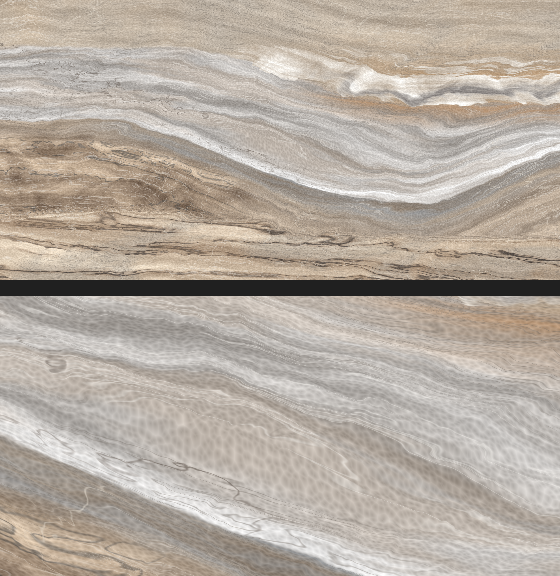
Top: the whole. Bottom: its middle third, enlarged.
Reproduce this texture procedurally as a Shadertoy shader.

```glsl
vec2 hash2(vec2 p) {
    return fract(sin(vec2(dot(p, vec2(127.1, 311.7)), dot(p, vec2(269.5, 183.3)))) * 43758.5);
}

// Cellular noise: nearest distance, and gap to the second nearest
vec2 cells(vec2 p) {
    vec2 id = floor(p), f = fract(p);
    float near = 8.0, next = 8.0;
    for (int j = -1; j <= 1; j++)
    for (int i = -1; i <= 1; i++) {
        vec2 o = vec2(i, j);
        float d = length(o + hash2(id + o) - f);
        next = min(next, max(near, d));
        near = min(near, d);
    }
    return vec2(near, next - near);
}

// Layered, self-warped sines, layered along y
float waves(vec2 p) {
    float sum = 0.0, amp = 0.55;
    for (int i = 0; i < 4; i++) {
        p += 0.6 * sin(p.yx * 1.3 + vec2(1.3, 2.1) * float(i));
        sum += amp * sin(p.y + 1.2 * sin(p.x));
        p = mat2(1.6, 1.2, -1.2, 1.6) * p + 2.7;
        amp *= 0.65;
    }
    return sum;
}

float ridge(float v, float width) {
    return 1.0 - smoothstep(0.0, width, abs(v));
}

void mainImage(out vec4 fragColor, in vec2 fragCoord) {
    vec2 p = fragCoord / iResolution.y;
    float x = p.x;
    float swirl = waves(p * vec2(4.0, 8.0) + 1.0);
    float ripple = waves(p * vec2(14.0, 24.0) + 4.0);
    float y = p.y + 0.012 * swirl + 0.004 * ripple;

    // Boundaries between the beds
    float fold = 0.575 - 0.31 * smoothstep(0.25, 1.5, x) + 0.2 * smoothstep(1.48, 2.1, x);
    float roof = 0.83 - 0.2 * smoothstep(0.6, 1.5, x);
    float ledge = 0.24 - 0.04 * x + 0.03 * sin(x * 3.0 + swirl);
    float over = y - fold, under = -over;

    // Bed coordinate that follows the folding, then flattens out below
    float lobes = 0.022 * sin(x * 7.0 - over * 16.0) * smoothstep(0.03, 0.12, over);
    float s = y > roof ? 0.3 + y - roof : y > fold ? 0.3 * over / (roof - fold) + lobes : over;
    s = mix(y + 0.07 * x, s, smoothstep(-0.02, 0.02, y - ledge));
    float broad = waves(vec2(x * 1.6 + 5.0, s * 26.0));
    float fine = waves(vec2(x * 3.0, s * 66.0 + swirl * 0.8));
    float hair = waves(vec2(x * 5.0 + 2.0, s * 115.0 + swirl));

    // Upper sandy bed
    vec3 top = mix(vec3(0.68, 0.61, 0.53), vec3(0.87, 0.80, 0.71), 0.5 + 0.45 * broad + 0.25 * fine);
    top = mix(top, vec3(0.73, 0.70, 0.66), 0.4 + 0.35 * swirl);
    float rust = smoothstep(0.9, 1.6, x) * smoothstep(0.25, 0.12, y - roof);
    top = mix(top, vec3(0.72, 0.59, 0.45), rust * (0.4 + 0.35 * fine));

    // Grey flowing bed with a bright lower lip
    vec3 flow = mix(vec3(0.61, 0.59, 0.57), vec3(0.86, 0.85, 0.84), 0.55 + 0.42 * fine + 0.2 * broad);
    flow = mix(flow, vec3(0.72, 0.66, 0.60), smoothstep(0.0, 0.8, broad - 0.5 * swirl) * 0.5);
    float brown = smoothstep(0.95, 1.3, x) * smoothstep(0.11, 0.02, roof - y);
    flow = mix(flow, vec3(0.65, 0.52, 0.40), brown * (0.6 + 0.35 * hair));
    float lip = 0.035 + 0.06 * smoothstep(1.0, 1.7, x);
    float shine = smoothstep(lip * 1.6, lip * 0.3, over + 0.02 * fine) * smoothstep(0.1, 0.5, x);
    flow = mix(flow, vec3(0.91), shine * (0.6 + 0.4 * hair));

    // Shaded bed under the fold, ochre on the left
    vec3 shade = mix(vec3(0.62, 0.56, 0.50), vec3(0.80, 0.73, 0.65), 0.5 + 0.5 * fine);
    float slate = smoothstep(0.13, 0.01, under) * smoothstep(0.15, 0.6, x);
    shade = mix(shade, vec3(0.54), slate * (0.6 + 0.4 * hair));
    float ochre = smoothstep(1.05, 0.7, x + 0.1 * swirl) * smoothstep(0.03, 0.10, under);
    vec3 earth = mix(vec3(0.51, 0.43, 0.36), vec3(0.80, 0.71, 0.61), 0.5 + 0.45 * ripple + 0.3 * fine);
    shade = mix(shade, earth, ochre * 0.85);
    shade = mix(shade, vec3(0.34, 0.33, 0.32), ridge(broad + 0.5 * ripple, 0.12) * ochre * 0.6);

    // Lower pale slabs with dark seams
    vec3 slab = mix(vec3(0.66, 0.57, 0.48), vec3(0.87, 0.80, 0.71), 0.65 + 0.5 * broad + 0.2 * fine);
    slab = mix(slab, vec3(0.69, 0.66, 0.62), smoothstep(0.1, 0.8, swirl) * 0.5);
    float seam = waves(vec2(x * 2.0 + 1.0, (y + 0.07 * x) * 34.0)) + 0.2 * ripple;
    slab = mix(slab, vec3(0.55, 0.44, 0.35), ridge(seam, 0.4) * 0.45);
    slab = mix(slab, vec3(0.30, 0.27, 0.25), ridge(seam, 0.14) * (0.55 + 0.4 * swirl));

    // Stack the beds
    vec3 col = mix(slab, shade, smoothstep(-0.012, 0.012, y - ledge));
    col = mix(col, flow, smoothstep(-0.003, 0.003, over));
    col = mix(col, top, smoothstep(-0.008, 0.008, y - roof));

    // Hairline layering, strongest in the flowing bed
    float inside = smoothstep(-0.12, 0.0, over) * smoothstep(0.02, -0.02, y - roof);
    col += (0.035 + 0.03 * inside) * hair + 0.015 * ripple;
    float threads = ridge(fract(fine * 2.0 + broad) - 0.5, 0.13);
    col = mix(col, vec3(0.48, 0.45, 0.42), threads * smoothstep(-0.3, 0.7, swirl) * 0.4);
    col = mix(col, vec3(0.93, 0.92, 0.90), ridge(hair - 0.2, 0.15) * smoothstep(0.4, -0.5, swirl) * 0.4);

    // White quartz wedge with a grey core
    float wedge = 0.13 * smoothstep(0.7, 1.25, x) + 0.001;
    float k = (y - roof + 0.016 * ripple + 0.008 * fine) / wedge;
    float quartz = smoothstep(0.0, 0.06, k) * smoothstep(1.05, 0.95, k + 0.2 * fine) * smoothstep(0.75, 0.9, x);
    vec3 white = mix(vec3(0.74, 0.68, 0.61), vec3(0.94, 0.92, 0.89), 0.6 + 0.45 * ripple + 0.3 * hair);
    float core = ridge(k - 0.42 + 0.25 * swirl, 0.22) * smoothstep(1.0, 1.4, x);
    col = mix(col, mix(white, vec3(0.53, 0.51, 0.50), core * (0.75 + 0.4 * fine)), quartz);

    // Pale cracks and dark tears
    vec2 bent = p + 0.05 * vec2(ripple, swirl);
    float crack = 1.0 - smoothstep(0.0, 0.04, cells(bent * vec2(9.0, 14.0)).y);
    col = mix(col, vec3(0.90, 0.87, 0.82), crack * smoothstep(0.0, 0.6, waves(p * 5.0 + 8.0)) * 0.5);
    float torn = smoothstep(0.1, 0.0, abs(y - 0.85 + 0.42 * x)) * smoothstep(1.15, 0.9, x);
    col = mix(col, vec3(0.42, 0.38, 0.35), torn * ridge(ripple + 0.8 * fine - 0.3, 0.15) * 0.6);

    // Stone grain, drawn out along the beds
    col += 0.14 * (cells(vec2(x * 130.0, s * 290.0)).x - 0.42);
    fragColor = vec4(clamp(col, 0.0, 1.0), 1.0);
}
```
